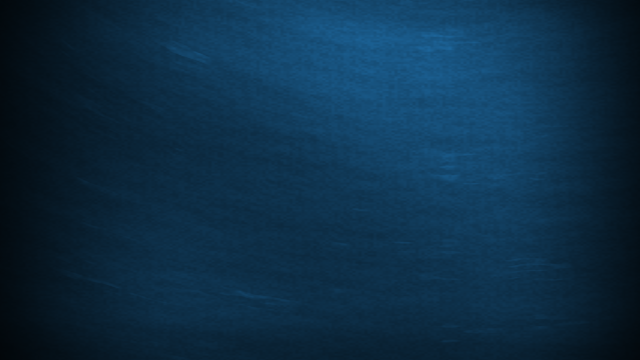
Write a Shadertoy shader that draws this background.

```glsl
// A deep blue brushed backdrop: a soft glow from above, dark edges and fine
// curved strands. Light is built from gaussians and edge fades, while the
// strands are value noise stretched along a gently bending flow.

#define HUE vec3(0.182, 0.653, 1.0)
#define BASE_LIGHT 0.305
#define GLOW_LIGHT 0.20
#define GLOW_CENTER vec2(0.57, 0.89)
#define SIDE_LIGHT 0.045
#define SHADE_DEPTH 0.065
#define STRAND_DEPTH 0.20
#define GRAIN_DEPTH 0.15
#define CREST_LIGHT 0.10

float hash(vec2 p) {
    return fract(sin(dot(p, vec2(127.1, 311.7))) * 43758.545);
}

float noise(vec2 p) {
    vec2 cell = floor(p);
    vec2 f = fract(p);
    f = f * f * (3.0 - 2.0 * f);
    float low = mix(hash(cell), hash(cell + vec2(1.0, 0.0)), f.x);
    float high = mix(hash(cell + vec2(0.0, 1.0)), hash(cell + 1.0), f.x);
    return mix(low, high, f.y);
}

// Elliptical falloff, tilted so that it descends by slope along x
float softSpot(vec2 uv, vec2 center, vec2 size, float slope) {
    vec2 d = uv - center;
    d.y -= slope * d.x;
    d /= size;
    return exp(-dot(d, d));
}

// Broad light, without texture
float lighting(vec2 uv) {
    float light = BASE_LIGHT;
    light += GLOW_LIGHT * softSpot(uv, GLOW_CENTER, vec2(0.27, 0.31), -0.45);
    light += SIDE_LIGHT * softSpot(uv, vec2(0.80, 0.56), vec2(0.22, 0.40), 0.0);
    light -= SHADE_DEPTH * softSpot(uv, vec2(0.28, 0.62), vec2(0.24, 0.24), -0.5);
    light -= 0.04 * softSpot(uv, vec2(0.56, 0.18), vec2(0.30, 0.22), 0.0);
    return light;
}

// Fade towards the four edges, widest at the left
float vignette(vec2 uv) {
    float left = smoothstep(-0.12, 0.33, uv.x);
    float right = 1.0 - smoothstep(0.76, 1.12, uv.x);
    float bottom = mix(0.66, 1.0, smoothstep(0.0, 0.17, uv.y));
    float top = mix(1.0, 0.85, smoothstep(0.88, 1.0, uv.y));
    float corner = smoothstep(1.02, 0.62, length((uv - 0.5) * vec2(1.25, 1.1)));
    return left * right * bottom * top * mix(0.6, 1.0, corner);
}

// Coordinates along and across the bending strands
vec2 flowCoords(vec2 p) {
    float bend = mix(0.08, 0.24, p.y);
    float d = p.x - 1.32;
    float sway = 0.02 * (noise(p * vec2(2.0, 3.0)) - 0.5);
    return vec2(p.x, p.y - bend * d * d + sway);
}

// Layered strands, each layer finer than the last; mean near zero
float strands(vec2 flow) {
    float sum = 0.0;
    float weight = 0.35;
    vec2 scale = vec2(2.5, 26.0);
    for (int i = 0; i < 4; i++) {
        sum += weight * (noise(flow * scale + float(i) * 17.3) - 0.5);
        scale *= vec2(2.2, 1.7);
        weight *= 0.95;
    }
    return sum;
}

// Short bright flecks, gathered in thin patches that follow the strands
float crests(vec2 flow) {
    float wobble = 0.006 * noise(flow * vec2(24.0, 8.0));
    vec2 q = flow + vec2(0.0, wobble);
    float fleck = smoothstep(0.60, 0.95, noise(q * vec2(16.0, 120.0) + 5.0));
    float patches = smoothstep(0.60, 0.92, noise(q * vec2(4.0, 22.0) + 31.0));
    float broken = mix(0.35, 1.0, noise(q * vec2(60.0, 110.0)));
    return fleck * patches * broken;
}

void mainImage(out vec4 fragColor, in vec2 fragCoord) {
    vec2 uv = fragCoord / iResolution.xy;
    vec2 p = fragCoord / iResolution.y;
    vec2 flow = flowCoords(p);

    // Surface relief scales with the light falling on it
    float grain = noise(p * vec2(120.0, 200.0)) - 0.5;
    float relief = 1.0 + STRAND_DEPTH * strands(flow) + GRAIN_DEPTH * grain;
    float light = lighting(uv) * relief + CREST_LIGHT * crests(flow);

    // A small floor keeps the darkest corners slightly blue
    light = 0.012 + light * vignette(uv);
    fragColor = vec4(HUE * light, 1.0);
}
```
